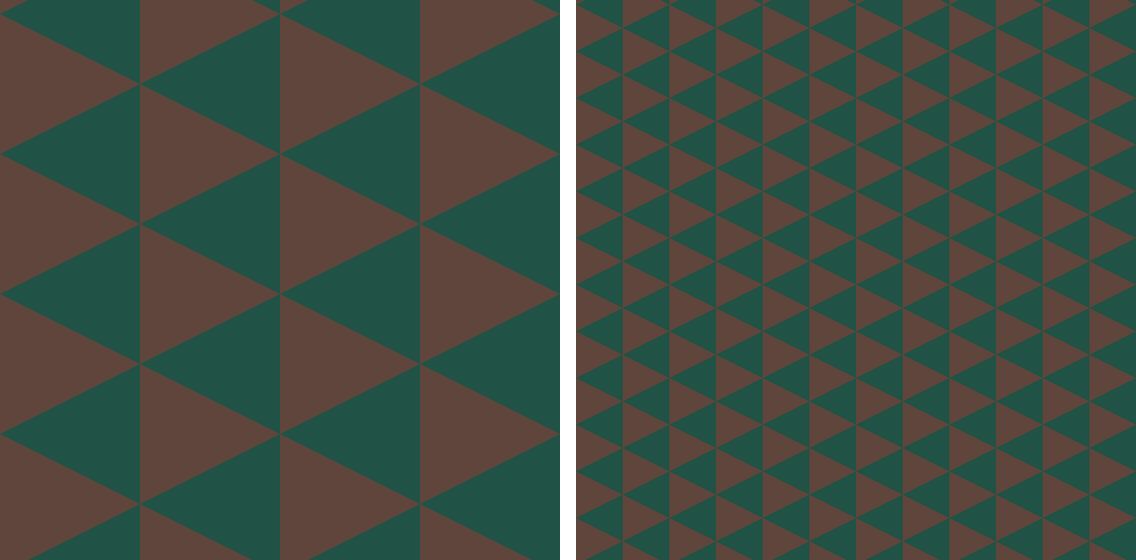
Left, the tile; right, the same tile 3 across and 3 down.
Give the GLSL for this pattern, as a Shadertoy shader.

```glsl
// Two-colour tiling of sideways triangles, four columns by four rows, wrapping on all sides.

// Antialiased square wave that changes sign at every integer of t:
// -1 on (0,1), +1 on (1,2); pixelStep is the change of t across one pixel.
float stripeSign(float t, float pixelStep) {
    float signedDist = abs(mod(t + 0.5, 2.0) - 1.0) - 0.5;
    return clamp(2.0 * signedDist / pixelStep, -1.0, 1.0);
}

void mainImage(out vec4 fragColor, in vec2 fragCoord) {
    // Cell units: one triangle base per unit height, one column per unit width
    vec2 cell = 4.0 * fragCoord / iResolution.xy;
    float pixel = 4.0 / min(iResolution.x, iResolution.y);

    // Three families of lines: vertical, rising and falling
    float height = cell.y - 0.9;
    float slantPixel = pixel * length(vec2(0.5, 1.0));
    float vertical = stripeSign(cell.x, pixel);
    float rising = stripeSign(height - 0.5 * cell.x, slantPixel);
    float falling = stripeSign(height + 0.5 * cell.x, slantPixel);

    // Crossing any line swaps the colour
    float greenShare = 0.5 + 0.5 * vertical * rising * falling;
    vec3 brown = vec3(0.373, 0.271, 0.231);
    vec3 green = vec3(0.125, 0.322, 0.271);
    fragColor = vec4(mix(brown, green, greenShare), 1.0);
}
```
